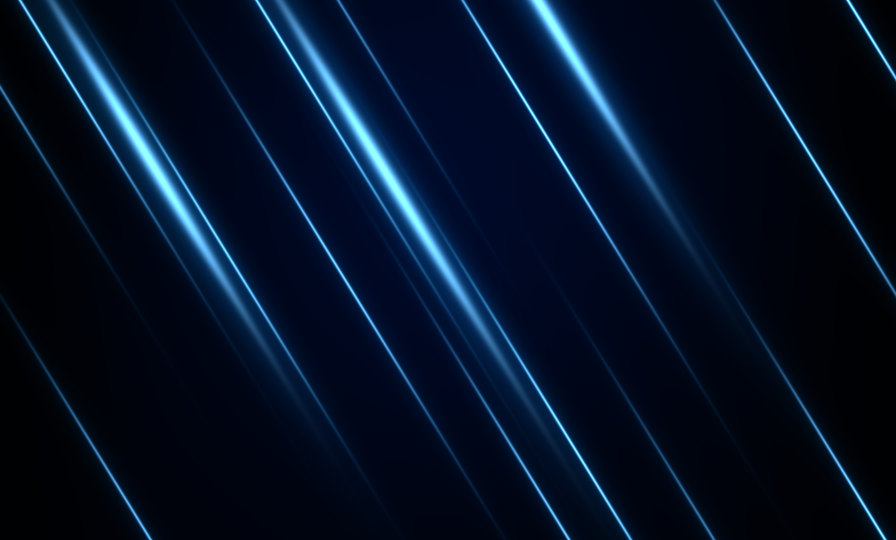
Give the GLSL for this background, as a WebGL 2 fragment shader.

```glsl
#version 300 es
precision highp float;
// Slanted blue light streaks with white-hot cores over a dark navy glow.

#define ASPECT 1.67        // canvas width in units of its height
#define LEAN 0.62          // sideways drift per unit of descent
#define RAY_CORE 0.0034    // half width of a thin ray
#define RAY_HALO 0.011     // falloff of the light around a thin ray
#define BEAM_CORE 0.0125   // half width of a broad beam
#define BEAM_GLOW 0.036    // half width of the light around a beam
#define NAVY vec3(0.0, 0.035, 0.155)
#define NIGHT vec3(0.0, 0.006, 0.018)
#define BLUE vec3(0.015, 0.33, 0.60)
#define ICE vec3(0.72, 0.87, 0.96)

uniform vec2 u_resolution;
out vec4 outColor;

// Thin rays: position along the top edge, depth of the peak, length of the fade
const int RAYS = 14;
const vec3 rays[RAYS] = vec3[RAYS](
    vec3(-0.339, 1.00, 0.36), vec3(-0.100, 0.15, 0.30),
    vec3(0.037, 0.10, 0.38), vec3(0.132, 0.45, 0.31),
    vec3(0.322, 0.50, 0.34), vec3(0.441, 1.00, 0.40),
    vec3(0.478, 0.10, 0.42), vec3(0.556, 0.84, 0.37),
    vec3(0.630, 0.00, 0.30), vec3(0.711, 1.05, 0.36),
    vec3(0.862, 0.22, 0.38), vec3(1.030, 1.00, 0.36),
    vec3(1.332, 0.28, 0.40), vec3(1.580, 0.03, 0.30));
const float rayPower[RAYS] = float[RAYS](
    0.80, 0.62, 0.92, 0.90, 0.88, 0.85, 0.95,
    0.95, 0.62, 0.62, 1.00, 0.95, 0.92, 1.00);

// Broad beams, in the same layout
const int BEAMS = 3;
const vec3 beams[BEAMS] = vec3[BEAMS](
    vec3(0.095, 0.29, 0.26), vec3(0.521, 0.32, 0.30), vec3(1.002, 0.02, 0.28));

float bell(float x, float width) {
    float k = x / width;
    return exp(-k * k);
}

vec3 screenBlend(vec3 base, vec3 light) {
    return 1.0 - (1.0 - base) * (1.0 - clamp(light, 0.0, 1.0));
}

// Narrow core that turns from blue to ice with strength, inside a soft halo
vec3 thinRay(float dist, float strength, float pixel) {
    float core = bell(dist, max(RAY_CORE, 0.8 * pixel)) * strength;
    float halo = exp(-abs(dist) / RAY_HALO) * strength;
    return BLUE * (0.65 * core + 0.42 * halo) + ICE * core * core * 0.85;
}

// Wide blue glow that outlasts a tapering, bright core
vec3 broadBeam(float dist, float along, float fade) {
    float heat = bell(along, fade);
    float reach = bell(along, fade * 1.45);
    float core = bell(dist, BEAM_CORE * (0.5 + 0.5 * heat)) * heat;
    float glow = bell(dist, BEAM_GLOW) * reach;
    return BLUE * (0.62 * glow + 0.5 * core) + ICE * core * 0.85;
}

void main() {
    vec2 p = gl_FragCoord.xy / u_resolution * vec2(ASPECT, 1.0);
    float pixel = 1.0 / u_resolution.y;
    float depth = 1.0 - p.y;
    float top = p.x - LEAN * depth;
    float slant = inversesqrt(1.0 + LEAN * LEAN);

    // Navy glow above the middle, sinking to near black at the sides
    vec2 q = (p - vec2(0.82, 0.68)) / vec2(0.56, 0.66);
    vec3 color = mix(NIGHT, NAVY, exp(-dot(q, q)));
    color *= 1.0 - 0.75 * smoothstep(0.5, 0.9, abs(p.x - 0.5 * ASPECT));

    for (int i = 0; i < BEAMS; i++) {
        vec3 b = beams[i];
        color = screenBlend(color, broadBeam((top - b.x) * slant, depth - b.y, b.z));
    }
    for (int i = 0; i < RAYS; i++) {
        vec3 r = rays[i];
        float strength = rayPower[i] * bell(depth - r.y, r.z);
        color = screenBlend(color, thinRay((top - r.x) * slant, strength, pixel));
    }
    outColor = vec4(color, 1.0);
}
```
